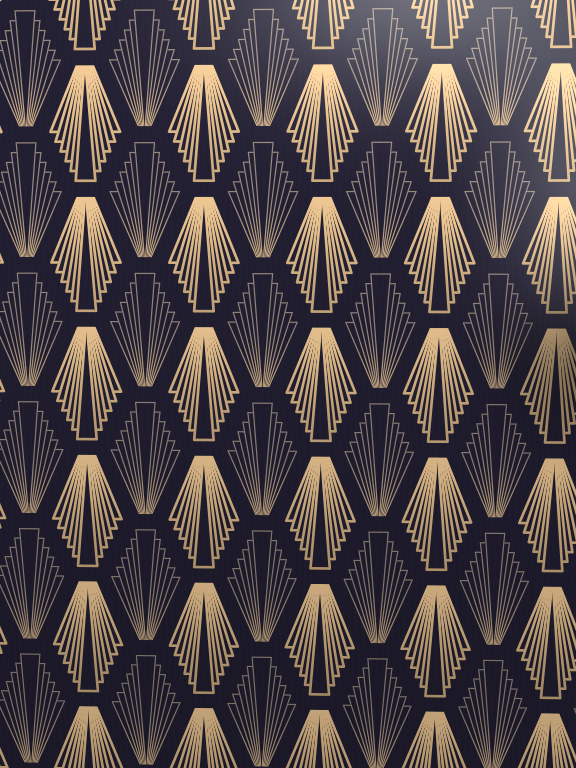
A WebGL 2 fragment shader for this pattern:

```glsl
#version 300 es
precision highp float;
// Art deco wallpaper: gold fans and fine pale fans on dark navy under a soft glare.
uniform vec2 u_resolution;
out vec4 outColor;

const vec3 NAVY = vec3(0.125, 0.115, 0.185);
const vec3 GLARE = vec3(0.50, 0.50, 0.54);
const vec3 GOLD = vec3(0.86, 0.72, 0.53);
const vec3 PALE = vec3(0.60, 0.54, 0.49);
const vec2 PITCH = vec2(0.2066, 0.230);   // repeat size, in canvas widths
const int RAYS = 6;

float segmentDistance(vec2 p, vec2 a, vec2 b) {
  vec2 pa = p - a, ba = b - a;
  return length(pa - ba * clamp(dot(pa, ba) / dot(ba, ba), 0.0, 1.0));
}

// Outer end of one ray; the ends climb as a staircase from the base.
vec2 rayEnd(float k) {
  return vec2(0.083 + 0.042 * k, 0.97 - 0.083 * k);
}

// Distance to the lines of a fan with its tip at the origin, opening along +y.
float fanDistance(vec2 p, float tipWidth) {
  p.x = abs(p.x);
  float d = 1e3;
  float innerX = 0.0;
  for (int i = 0; i < RAYS; i++) {
    float k = float(i);
    vec2 start = vec2(0.006 + tipWidth * k / float(RAYS - 1), 0.0);
    vec2 end = rayEnd(k);
    d = min(d, segmentDistance(p, start, end));
    d = min(d, segmentDistance(p, vec2(innerX, end.y), end));
    // The next step begins where this ray crosses its height.
    innerX = mix(start.x, end.x, rayEnd(k + 1.0).y / end.y);
  }
  return d;
}

// Antialiased fan coverage, cut flat at the tip.
float fanMask(vec2 p, float tipWidth, float halfLine, float px) {
  float line = clamp(0.5 - (fanDistance(p, tipWidth) - halfLine) / px, 0.0, 1.0);
  return line * clamp(0.5 + (p.y + 0.006) / px, 0.0, 1.0);
}

// Slight perspective: repeats shrink downward and rows tilt to the right.
vec2 gridCoords(vec2 p) {
  p.y -= 0.015 * (p.x - 0.156) * (p.y - 0.347) / 0.868;
  float row = (p.y - 0.1146) / PITCH.y;
  float columnPitch = PITCH.x - 0.0055 * (p.y - 0.1146);
  return vec2((p.x - 0.354) / columnPitch, row + 0.0069 * row * row);
}

// Position inside a repeat; the margin leaves room above the tip.
vec2 cellCoords(vec2 g) {
  const float margin = 0.06;
  float y = fract(g.y + margin) - margin;
  return vec2(fract(g.x + 0.5) - 0.5, y * PITCH.y / PITCH.x);
}

float softSpot(vec2 p, vec2 center, vec2 radius) {
  vec2 d = (p - center) / radius;
  return exp(-dot(d, d));
}

// Faint paper grain from layered sines.
float grain(vec2 p) {
  float a = sin(p.x * 610.0 + 2.0 * sin(p.y * 37.0));
  float b = sin(p.y * 430.0 + 3.0 * sin(p.x * 53.0));
  return 0.6 * a + 0.4 * a * b;
}

void main() {
  // Canvas widths, measured down from the top.
  vec2 p = vec2(gl_FragCoord.x, u_resolution.y - gl_FragCoord.y) / u_resolution.x;
  float px = 1.0 / (u_resolution.x * PITCH.x);
  vec2 g = gridCoords(p);

  // Lighting
  float glare = 0.85 * softSpot(p, vec2(0.74, -0.04), vec2(0.34, 0.20))
              + 0.55 * softSpot(p, vec2(1.03, 0.30), vec2(0.17, 0.24));
  float shadow = softSpot(p, vec2(1.02, 0.62), vec2(0.14, 0.13));
  float light = mix(1.06, 0.84, smoothstep(0.1, 1.35, p.y)) - 0.4 * shadow;

  // Ground
  vec3 color = NAVY * light + 0.006 * grain(p);
  color = mix(color, GLARE, min(glare, 0.9));

  // Fine fans, tip down, half a column aside
  vec2 finePos = cellCoords(vec2(g.x + 0.5, 0.453 - g.y));
  float fine = fanMask(finePos, 0.048, 0.0052, px);
  float tipGlow = 1.0 - smoothstep(0.0, 0.55, finePos.y);
  vec3 fineColor = mix(PALE, GOLD, 0.75 * tipGlow) * light;
  color = mix(color, fineColor + 0.22 * glare, fine * 0.92);

  // Bold gold fans, tip up
  vec2 boldPos = cellCoords(g);
  float bold = fanMask(boldPos, 0.062, 0.0115, px);
  float sheen = mix(1.04, 0.88, smoothstep(0.0, 0.95, boldPos.y));
  color = mix(color, GOLD * sheen * light + 0.20 * glare, bold);

  outColor = vec4(clamp(color, 0.0, 1.0), 1.0);
}
```
